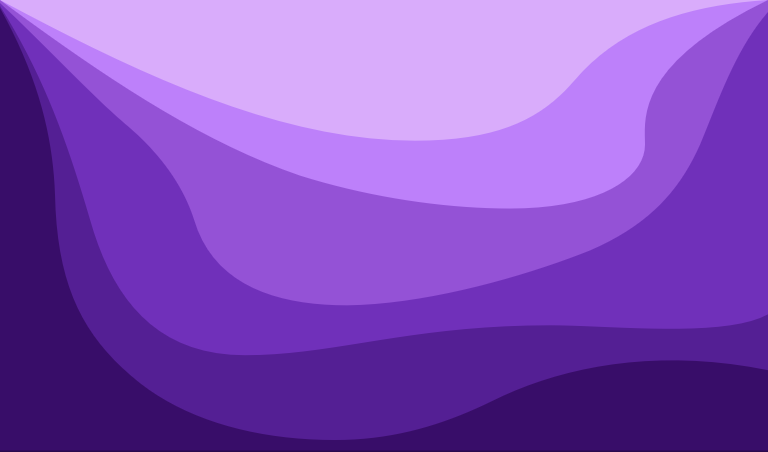
Write a Shadertoy shader that draws this background.

```glsl
// Layered violet waves hanging from the top corners, pale above and dark below.

// Design grid: x to the right, y downward from the top edge
const vec2 GRID = vec2(768.0, 453.0);
const int STEPS = 18;

const vec3 LAVENDER = vec3(0.85, 0.675, 0.985);
const vec3 LILAC    = vec3(0.74, 0.50, 0.98);
const vec3 ORCHID   = vec3(0.58, 0.32, 0.84);
const vec3 VIOLET   = vec3(0.44, 0.19, 0.73);
const vec3 INDIGO   = vec3(0.33, 0.12, 0.58);
const vec3 MIDNIGHT = vec3(0.22, 0.05, 0.41);

const float RIM_HEIGHT = 1.5;
const float RIM_SHADE = 0.75;

// Contour state: x = nearest distance, y = side (-1 above, +1 below)
const vec2 NEW_CONTOUR = vec2(1e5, -1.0);

vec2 cubic(vec2 a, vec2 b, vec2 c, vec2 d, float t) {
    float s = 1.0 - t;
    return s * s * s * a + 3.0 * s * t * (s * b + t * c) + t * t * t * d;
}

// Adds one Bezier span; an upward ray flips the side at each crossing
void span(vec2 p, inout vec2 contour, vec2 a, vec2 b, vec2 c, vec2 d) {
    vec2 start = a;
    for (int i = 1; i <= STEPS; i++) {
        vec2 end = cubic(a, b, c, d, float(i) / float(STEPS));
        vec2 along = end - start;
        vec2 offset = p - start;
        float h = clamp(dot(offset, along) / dot(along, along), 0.0, 1.0);
        contour.x = min(contour.x, length(offset - along * h));
        if ((start.x <= p.x) != (end.x <= p.x)) {
            float crossing = start.y + along.y * offset.x / along.x;
            if (crossing < p.y) contour.y = -contour.y;
        }
        start = end;
    }
}

float coverage(vec2 contour, float pixel) {
    return clamp(0.5 + contour.x * contour.y / pixel, 0.0, 1.0);
}

vec2 lilacEdge(vec2 p) {
    vec2 e = NEW_CONTOUR;
    span(p, e, vec2(0, 0), vec2(140, 75), vec2(280, 141), vec2(415, 141));
    span(p, e, vec2(415, 141), vec2(505, 141), vec2(545, 115), vec2(575, 80));
    span(p, e, vec2(575, 80), vec2(622, 25), vec2(690, 5), vec2(768, 0));
    return e;
}

vec2 orchidEdge(vec2 p) {
    vec2 e = NEW_CONTOUR;
    span(p, e, vec2(0, 0), vec2(95, 70), vec2(195, 140), vec2(300, 176));
    span(p, e, vec2(300, 176), vec2(370, 198), vec2(445, 209), vec2(510, 209));
    span(p, e, vec2(510, 209), vec2(600, 209), vec2(645, 178), vec2(645, 145));
    span(p, e, vec2(645, 145), vec2(645, 120), vec2(634, 65), vec2(768, 0));
    return e;
}

vec2 violetEdge(vec2 p) {
    vec2 e = NEW_CONTOUR;
    span(p, e, vec2(0, 3), vec2(50, 50), vec2(90, 94), vec2(125, 124));
    span(p, e, vec2(125, 124), vec2(168, 160), vec2(186, 195), vec2(194, 220));
    span(p, e, vec2(194, 220), vec2(214, 288), vec2(280, 306), vec2(347, 306));
    span(p, e, vec2(347, 306), vec2(430, 305), vec2(530, 275), vec2(590, 251));
    span(p, e, vec2(590, 251), vec2(650, 225), vec2(680, 190), vec2(700, 145));
    span(p, e, vec2(700, 145), vec2(718, 102), vec2(735, 50), vec2(768, 12));
    return e;
}

vec2 indigoEdge(vec2 p) {
    vec2 e = NEW_CONTOUR;
    span(p, e, vec2(0, 6), vec2(45, 78), vec2(68, 145), vec2(90, 220));
    span(p, e, vec2(90, 220), vec2(112, 298), vec2(155, 356), vec2(245, 356));
    span(p, e, vec2(245, 356), vec2(335, 356), vec2(410, 326), vec2(550, 326));
    span(p, e, vec2(550, 326), vec2(610, 326), vec2(725, 339), vec2(768, 315));
    return e;
}

vec2 midnightEdge(vec2 p) {
    vec2 e = NEW_CONTOUR;
    span(p, e, vec2(0, 8), vec2(40, 80), vec2(53, 140), vec2(55, 195));
    span(p, e, vec2(55, 195), vec2(57, 290), vec2(85, 340), vec2(140, 384));
    span(p, e, vec2(140, 384), vec2(190, 423), vec2(260, 441), vec2(335, 441));
    span(p, e, vec2(335, 441), vec2(395, 441), vec2(445, 425), vec2(492, 402));
    span(p, e, vec2(492, 402), vec2(560, 368), vec2(655, 348), vec2(768, 371));
    return e;
}

void mainImage(out vec4 fragColor, in vec2 fragCoord) {
    vec2 uv = fragCoord / iResolution.xy;
    vec2 p = vec2(uv.x, 1.0 - uv.y) * GRID;
    float pixel = GRID.y / iResolution.y;

    // Stack the waves from the palest to the darkest
    vec3 color = LAVENDER;
    color = mix(color, LILAC, coverage(lilacEdge(p), pixel));
    color = mix(color, ORCHID, coverage(orchidEdge(p), pixel));
    color = mix(color, VIOLET, coverage(violetEdge(p), pixel));
    color = mix(color, INDIGO, coverage(indigoEdge(p), pixel));
    color = mix(color, MIDNIGHT, coverage(midnightEdge(p), pixel));

    // Thin shaded rim along the bottom
    float rim = clamp(0.5 + (p.y - GRID.y + RIM_HEIGHT) / pixel, 0.0, 1.0);
    color *= mix(1.0, RIM_SHADE, rim);

    fragColor = vec4(color, 1.0);
}
```
